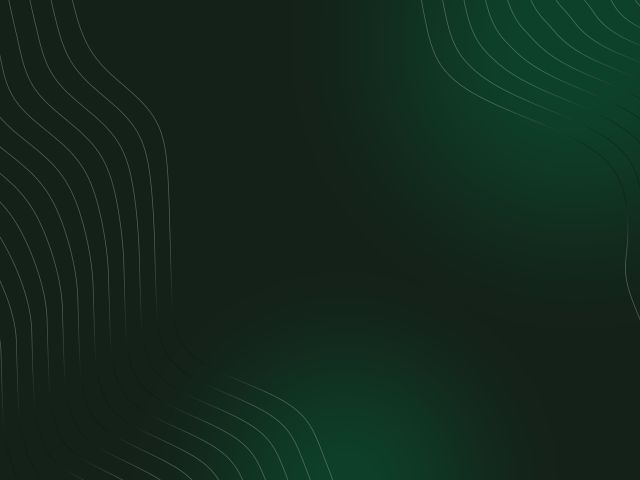
Reproduce this background procedurally as a Shadertoy shader.

```glsl
// Dark green backdrop with two soft glows and two families of flowing contour lines.

const vec3 BASE = vec3(0.078, 0.129, 0.098);
const vec3 GLOW = vec3(0.052, 0.258, 0.163);
const vec3 PALE_INK = vec3(0.58, 0.66, 0.61);
const vec3 DARK_INK = vec3(0.03, 0.07, 0.055);
const float INK_STRENGTH = 0.52;
const float LINE_WIDTH = 0.0014;
const float LINE_DROP = 0.0226;   // vertical shift between neighbouring lines

// Smooth version of max(z, 0)
float bend(float z, float softness) {
    return softness * log(1.0 + exp(z / softness));
}

// Smooth rise from 0 to height around a centre
float rise(float t, float centre, float width, float height) {
    return 0.5 * height * (1.0 + tanh((t - centre) / width));
}

// Horizontal position of left line k at depth t below the top
float leftCurve(float t, float k) {
    t -= k * LINE_DROP;
    float spacing = 0.0391 + 0.0026 * smoothstep(0.0, 0.139, t)
                  - 0.0097 * smoothstep(0.139, 0.486, t)
                  + 0.0061 * smoothstep(0.694, 0.833, t);
    return 0.168 + 0.025 * t
         + rise(t, 0.179, 0.078, 0.174) - 0.18 * bend(0.104 - t, 0.035)
         + rise(t, 0.797, 0.0625, 0.292) + 0.38 * bend(t - 0.911, 0.035)
         - k * spacing;
}

// Horizontal position of right line k at depth t below the top
float rightCurve(float t, float k) {
    t += k * LINE_DROP;
    float spacing = 0.040 - 0.0087 * smoothstep(0.156, 0.25, t);
    float dip = (t - 0.57) / 0.061;
    return 0.889 + rise(t, 0.2465, 0.0868, 0.422)
         - 0.17 * bend(0.069 - t, 0.035) + 0.45 * bend(t - 0.62, 0.03)
         - 0.0095 * exp(-dip * dip) + k * spacing;
}

// Pixel coverage of a thin line at distance d
float stroke(float d, float pixel) {
    float h = 0.5 * LINE_WIDTH;
    return clamp(0.5 + (d + h) / pixel, 0.0, 1.0)
         - clamp(0.5 + (d - h) / pixel, 0.0, 1.0);
}

// Pale ink that sinks to dark and returns along the line
vec3 inkColour(float t, vec2 sinking, vec2 rising) {
    float light = 1.0 - smoothstep(sinking.x, sinking.y, t)
                + smoothstep(rising.x, rising.y, t);
    return mix(DARK_INK, PALE_INK, light);
}

// Round glow with a long soft tail
float glow(vec2 p, vec2 centre, float inner, float outer) {
    float light = 1.0 - smoothstep(inner, outer, length(p - centre));
    return pow(light, 1.2);
}

void mainImage(out vec4 fragColor, in vec2 fragCoord) {
    vec2 p = fragCoord / iResolution.y;
    p.x *= (4.0 / 3.0) * iResolution.y / iResolution.x;
    float pixel = 1.0 / iResolution.y;
    float t = 1.0 - p.y;
    const float STEP = 0.002;

    // Glows
    float light = max(glow(p, vec2(1.20, 0.91), 0.08, 0.66),
                      0.96 * glow(p, vec2(0.72, -0.01), 0.0, 0.50));
    vec3 colour = mix(BASE, GLOW, light);

    // Left contour lines
    for (int i = 0; i < 13; i++) {
        float k = float(i);
        float x = leftCurve(t, k);
        float slope = (leftCurve(t + STEP, k) - x) / STEP;
        float d = (p.x - x) / sqrt(1.0 + slope * slope);
        vec3 ink = inkColour(t - k * LINE_DROP, vec2(0.45, 0.70), vec2(0.755, 0.84));
        colour = mix(colour, ink, INK_STRENGTH * stroke(d, pixel));
    }

    // Right contour lines
    for (int i = 0; i < 10; i++) {
        float k = float(i);
        float x = rightCurve(t, k);
        float slope = (rightCurve(t + STEP, k) - x) / STEP;
        float d = (p.x - x) / sqrt(1.0 + slope * slope);
        vec3 ink = inkColour(t + k * LINE_DROP, vec2(0.20, 0.31), vec2(0.40, 0.56));
        colour = mix(colour, ink, INK_STRENGTH * stroke(d, pixel));
    }

    fragColor = vec4(colour, 1.0);
}
```
